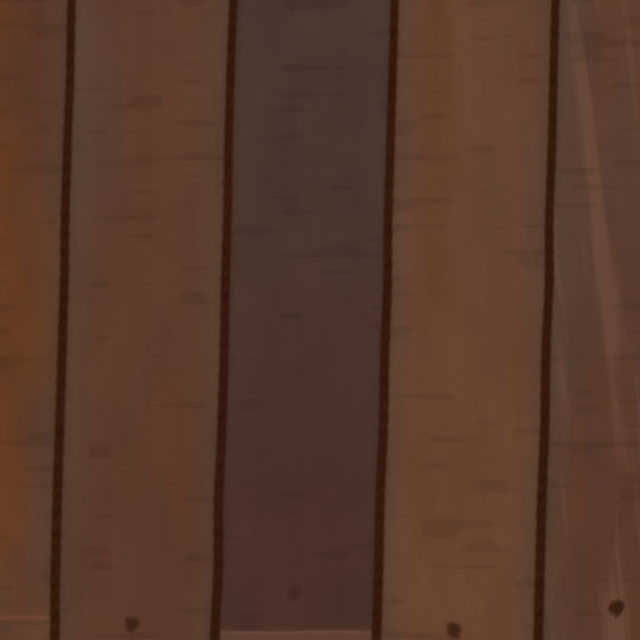
A WebGL 2 fragment shader for this texture:

```glsl
#version 300 es
precision highp float;

uniform vec2 u_resolution;
out vec4 outColor;

// Layout, in canvas units
const float BOARD_PITCH = 0.2523;
const float FIRST_SEAM = 0.0845;
const float SEAM_LEAN = 0.0275;
const float SEAM_HALF_WIDTH = 0.0074;
const float SEAM_SOFTNESS = 0.0032;
const float STRAND_PITCH = 0.026;
const float KNOT_RADIUS = 0.012;
const float KNOT_CENTER = 0.48;

// Wear strengths
const float MOTTLE = 0.10;
const float GRAIN = 0.045;
const float SPECKLE = 0.025;

// Colours
const vec3 SEAM_DARK = vec3(0.180, 0.078, 0.032);
const vec3 SEAM_LIGHT = vec3(0.245, 0.125, 0.070);
const vec3 EDGE_GREY = vec3(0.350, 0.265, 0.220);
const vec3 KNOT_BROWN = vec3(0.215, 0.110, 0.065);
const vec3 RUST = vec3(0.405, 0.235, 0.125);
const vec3 END_LIGHT = vec3(0.410, 0.290, 0.225);
const vec3 STREAK_PALE = vec3(0.425, 0.295, 0.235);

// Per board, left to right: tone above, tone below, knot height, cut end height
const vec3 TONE_TOP[5] = vec3[5](
    vec3(0.355, 0.220, 0.155), vec3(0.355, 0.245, 0.195), vec3(0.290, 0.215, 0.180),
    vec3(0.400, 0.265, 0.195), vec3(0.355, 0.245, 0.200));
const vec3 TONE_BOTTOM[5] = vec3[5](
    vec3(0.365, 0.235, 0.165), vec3(0.355, 0.230, 0.170), vec3(0.290, 0.190, 0.155),
    vec3(0.405, 0.265, 0.185), vec3(0.340, 0.225, 0.180));
const float KNOT_HEIGHT[5] = float[5](-1.0, 0.024, 0.073, 0.015, 0.050);
const float KNOT_STRENGTH[5] = float[5](0.0, 0.75, 0.40, 0.80, 0.95);
const float END_HEIGHT[5] = float[5](0.036, -1.0, 0.014, -1.0, -1.0);

float hash(vec2 p) {
    vec3 q = fract(vec3(p.xyx) * 0.1031);
    q += dot(q, q.yzx + 33.33);
    return fract((q.x + q.y) * q.z);
}

float noise(vec2 p) {
    vec2 cell = floor(p), f = fract(p);
    f = f * f * (3.0 - 2.0 * f);
    return mix(mix(hash(cell), hash(cell + vec2(1, 0)), f.x),
               mix(hash(cell + vec2(0, 1)), hash(cell + vec2(1, 1)), f.x), f.y);
}

float fbm(vec2 p) {
    float sum = 0.0, weight = 0.5;
    for (int i = 0; i < 4; i++) {
        sum += weight * noise(p);
        p = p * 2.03 + 17.1;
        weight *= 0.5;
    }
    return sum / 0.9375;
}

// Face of one board; u runs across it from 0 to 1
vec3 boardColor(int id, float u, vec2 p, float pixel) {
    vec2 q = p + float(id) * 13.7;
    vec3 color = mix(TONE_BOTTOM[id], TONE_TOP[id], smoothstep(0.1, 0.9, p.y));

    // Warm stains and weathered grey edges
    float stain = smoothstep(0.45, 0.75, fbm(q * vec2(13.0, 4.0)));
    float stainAmount = id == 0 ? 0.75 : id == 2 ? 0.0 : 0.30;
    color = mix(color, RUST, stain * stainAmount);
    float edge = 1.0 - smoothstep(0.02, 0.24, min(u, 1.0 - u));
    color = mix(color, EDGE_GREY, edge * (id == 2 ? 0.12 : 0.50));

    // Slanted pale streaks on the last board
    if (id == 4) {
        float streak = fbm(vec2((p.x + 0.10 * p.y) * 38.0, p.y * 2.5));
        color = mix(color, STREAK_PALE, 0.65 * smoothstep(0.48, 0.72, streak));
    }

    // Mottling, lengthwise grain, fine speckle and short cross scratches
    float shade = 1.0 + MOTTLE * (fbm(q * vec2(18.0, 11.0)) - 0.5);
    shade += GRAIN * (fbm(q * vec2(75.0, 9.0)) - 0.5);
    shade += SPECKLE * (noise(q * 160.0) - 0.5);
    shade -= 0.07 * smoothstep(0.76, 0.90, noise(q * vec2(14.0, 75.0)));
    color *= shade;

    // Cut end with a pale lip
    float endEdge = p.y - END_HEIGHT[id] + 0.003 * (noise(q * 30.0) - 0.5);
    float soft = max(0.002, pixel);
    color = mix(color, END_LIGHT, (id == 2 ? 0.65 : 0.22) * (1.0 - smoothstep(-soft, soft, endEdge)));
    color *= 1.0 + 0.12 * exp(-pow(endEdge / 0.004, 2.0));

    // Knot with a ragged rim
    vec2 offset = vec2((u - KNOT_CENTER) * BOARD_PITCH, p.y - KNOT_HEIGHT[id]);
    float rim = length(offset) + 0.010 * (fbm(p * 85.0) - 0.5);
    float knot = 1.0 - smoothstep(KNOT_RADIUS * 0.55, KNOT_RADIUS * 1.35, rim);
    return mix(color, KNOT_BROWN, knot * KNOT_STRENGTH[id]);
}

void main() {
    vec2 p = gl_FragCoord.xy / u_resolution;
    float pixel = 1.0 / min(u_resolution.x, u_resolution.y);

    // Leaning seams divide the canvas into boards
    float wobble = 0.003 * (noise(vec2(p.x * 3.0, p.y * 9.0)) - 0.5);
    float across = (p.x - FIRST_SEAM - SEAM_LEAN * p.y + wobble) / BOARD_PITCH;
    int id = clamp(int(floor(across)) + 1, 0, 4);
    float u = fract(across);
    vec3 color = boardColor(id, u, p, pixel);

    // Twisted dark filling in each seam
    float side = (u - step(0.5, u)) * BOARD_PITCH;
    float strand = 0.5 + 0.5 * sin(6.2832 * (p.y - 1.3 * side + 0.012 * noise(p * 24.0)) / STRAND_PITCH);
    float halfWidth = SEAM_HALF_WIDTH - 0.0012 * p.y + 0.0012 * (strand - 0.5);
    float gap = abs(side) - halfWidth;
    float soft = max(SEAM_SOFTNESS, pixel);
    color *= 1.0 - 0.12 * exp(-max(gap, 0.0) / 0.006);
    vec3 filling = mix(SEAM_DARK, SEAM_LIGHT, 0.40 * strand + 0.35 * noise(p * 110.0));
    color = mix(filling, color, smoothstep(-soft, soft, gap));

    outColor = vec4(color, 1.0);
}
```
